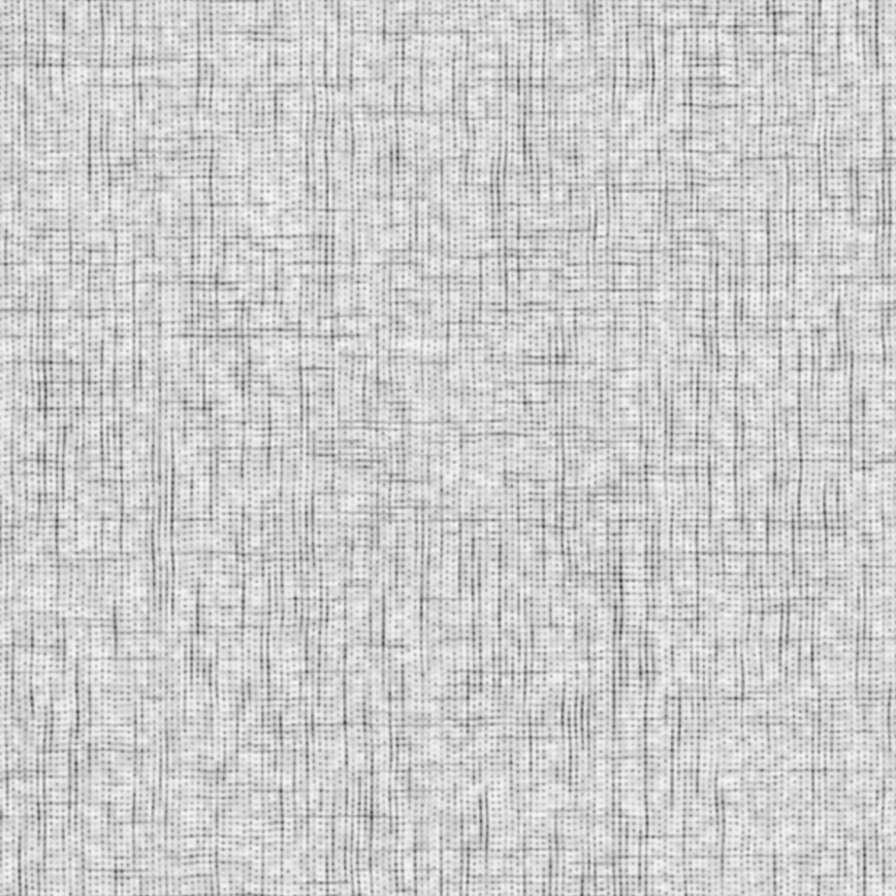
Write a three.js fragment shader that draws this texture.

```glsl
// Pale grey linen weave with soft slubs along warp and weft threads.
#define THREADS vec2(140.0, 136.0)
#define BASE_GREY 0.914
#define HOLE_DEPTH 0.155
#define GAP_SHARPNESS 12.0
#define WARP_DEPTH 0.26
#define WEFT_DEPTH 0.2
#define WARP_RATE 10.0
#define WEFT_RATE 14.0
#define THREAD_VARIATION 0.06
#define GRAIN 0.13
#define PATCH_RATE 6.0

varying vec2 vUv;

float hash(vec2 p) {
  return fract(sin(dot(p, vec2(127.1, 311.7))) * 43758.5453);
}

float noise(vec2 p) {
  vec2 cell = floor(p);
  vec2 f = fract(p);
  f = f * f * (3.0 - 2.0 * f);
  float low = mix(hash(cell), hash(cell + vec2(1.0, 0.0)), f.x);
  float high = mix(hash(cell + vec2(0.0, 1.0)), hash(cell + vec2(1.0, 1.0)), f.x);
  return mix(low, high, f.y);
}

// Random value that changes along one thread, independent of its neighbours.
float alongThread(float thread, float t) {
  float i = floor(t);
  float f = smoothstep(0.0, 1.0, t - i);
  return mix(hash(vec2(thread, i)), hash(vec2(thread, i + 1.0)), f);
}

// Darkness of the tapered slubs on a thread, 0 to 1.
float slub(float thread, float along, float rate, float seed) {
  float id = thread + seed;
  float t = along * rate + 17.0 * hash(vec2(id, 3.7));
  float n = 0.65 * alongThread(id, t) + 0.35 * alongThread(id + 0.5, t * 4.3);
  return smoothstep(0.42, 1.0, n);
}

// Soft dark profile of the gap between two threads.
float gap(float offset) {
  return exp(-GAP_SHARPNESS * offset * offset);
}

void main() {
  // Threads wander very slightly from a straight grid.
  vec2 sway = vec2(noise(vUv * 25.0), noise(vUv * 25.0 + 40.0)) - 0.5;
  vec2 p = vUv * THREADS + 0.4 * sway;
  vec2 thread = floor(p + 0.5);
  vec2 offset = p - thread;
  vec2 gaps = vec2(gap(offset.x), gap(offset.y));

  // Small uneven holes, staggered from column to column.
  float holeY = p.y + 0.8 * (hash(vec2(thread.x, 8.3)) - 0.5);
  float holeRow = floor(holeY + 0.5);
  float holeSize = 0.3 + 1.4 * hash(vec2(thread.x, holeRow) + 60.0);
  float hole = gaps.x * gap(holeY - holeRow) * holeSize;

  // Patches where either warp or weft slubs dominate.
  float warpShare = smoothstep(0.1, 0.8, noise(vUv * PATCH_RATE + 5.0));
  float warp = slub(thread.x, vUv.y, WARP_RATE, 200.0);
  float weft = slub(thread.y, vUv.x, WEFT_RATE, 600.0);
  warp *= WARP_DEPTH * mix(0.75, 1.15, warpShare);
  weft *= WEFT_DEPTH * mix(1.2, 0.75, warpShare);
  warp += THREAD_VARIATION * hash(vec2(thread.x, 1.9));
  weft += THREAD_VARIATION * hash(vec2(thread.y, 5.3));

  // Combine the weave with soft fibre grain.
  float grain = noise(p * 0.8 + 90.0) - 0.5;
  float grey = BASE_GREY - HOLE_DEPTH * hole - gaps.x * warp - gaps.y * weft;
  grey += GRAIN * grain;
  gl_FragColor = vec4(vec3(clamp(grey, 0.0, 1.0)), 1.0);
}
```
